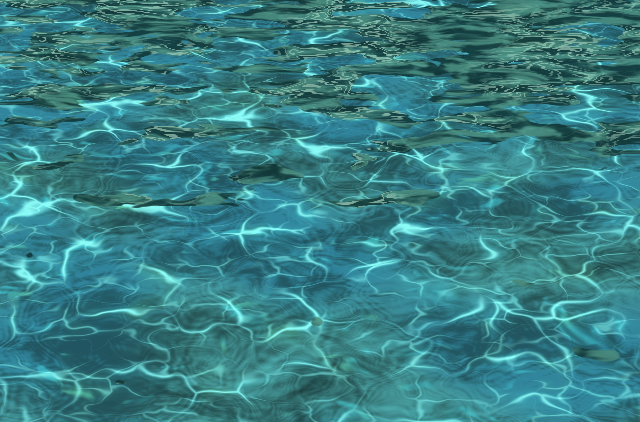
A WebGL 2 fragment shader for this texture:

```glsl
#version 300 es
precision highp float;
// Sunlit pool water seen at a slant: a warped cellular net gives the caustic
// lines and their echoing bands, gradient noise the swirls below the surface,
// and flat stretched noise the dark green reflections that gather far away.
uniform vec2 u_resolution;
out vec4 fragColor;

const vec3 DEEP = vec3(0.13, 0.335, 0.38);
const vec3 BLUE = vec3(0.19, 0.52, 0.61);
const vec3 GREEN = vec3(0.25, 0.52, 0.50);
const vec3 CYAN = vec3(0.27, 0.82, 0.86);
const vec3 MINT = vec3(0.38, 0.83, 0.66);
const vec3 GLINT = vec3(0.56, 1.0, 0.98);
const vec3 SHADE = vec3(0.06, 0.20, 0.20);
const vec3 MOSS = vec3(0.29, 0.54, 0.48);
const vec3 PALE = vec3(0.70, 0.86, 0.76);

vec2 hash2(vec2 p) {
  vec2 k = vec2(dot(p, vec2(127.1, 311.7)), dot(p, vec2(269.5, 183.3)));
  return fract(sin(k) * 43758.5);
}

float cornerSlope(vec2 cell, vec2 offset) {
  float angle = 6.2832 * hash2(cell).x;
  return dot(vec2(cos(angle), sin(angle)), offset);
}

// Gradient noise, roughly -0.7 to 0.7
float noise(vec2 p) {
  vec2 i = floor(p), f = fract(p);
  vec2 u = f * f * f * (f * (f * 6.0 - 15.0) + 10.0);
  vec2 e = vec2(1.0, 0.0);
  float low = mix(cornerSlope(i, f), cornerSlope(i + e, f - e), u.x);
  float high = mix(cornerSlope(i + e.yx, f - e.yx), cornerSlope(i + 1.0, f - 1.0), u.x);
  return mix(low, high, u.y);
}

float fbm(vec2 p) {
  return noise(p) + 0.5 * noise(p * 2.1 + 17.3) + 0.25 * noise(p * 4.3 + 5.9);
}

vec2 noise2(vec2 p) {
  return vec2(noise(p), noise(p + vec2(37.2, 11.7)));
}

// Gap between the two nearest cell centres: zero along cell borders
float borderGap(vec2 p) {
  vec2 i = floor(p), f = fract(p);
  float first = 9.0, second = 9.0;
  for (int y = -1; y <= 1; y++) {
    for (int x = -1; x <= 1; x++) {
      vec2 cell = vec2(x, y);
      float d = length(cell + 0.1 + 0.8 * hash2(i + cell) - f);
      second = min(second, max(first, d));
      first = min(first, d);
    }
  }
  return second - first;
}

// Bright net: x soft halo, y sharp core, z bands echoing the lines
vec3 caustic(vec2 p, float width) {
  vec2 bent = p + 0.6 * noise2(p * 0.9) + 0.3 * noise2(p * 2.1 + 4.0);
  bent += 0.03 * noise2(p * 6.0 + 9.0);
  float gap = borderGap(bent);
  float strength = smoothstep(-0.2, 0.34, noise(p * 1.1 + 21.0));
  float w = width * (0.5 + strength);
  float echo = sin(gap * 30.0 + 5.0 * noise(p * 1.5)) * exp(-gap * 1.5);
  return vec3(strength * exp(-gap / (w * 3.0)), (0.15 + 0.85 * strength) * exp(-gap * gap / (w * w)), echo);
}

// Thin contour lines of a smooth field
float contours(float field, float count) {
  return smoothstep(0.3, 0.9, sin(field * count));
}

// Water body with swirls and caustic light
vec3 water(vec2 q, vec2 p) {
  vec2 drift = q + 0.14 * noise2(q * 3.6) + 0.03 * noise2(q * 12.0);
  vec3 wide = caustic(q * vec2(4.8, 5.4), 0.044);
  vec3 fine = caustic(q * vec2(8.0, 11.0) + 13.0, 0.055);
  float body = fbm(drift * vec2(2.8, 5.0));
  float swirl = sin(30.0 * noise(drift * vec2(3.6, 6.0) + 8.0));
  float ripple = fbm(drift * vec2(20.0, 36.0));
  float tone = 0.52 + 1.1 * body + 0.15 * swirl + 0.22 * wide.z + 0.14 * fine.z + 0.42 * ripple;
  vec3 col = mix(DEEP, BLUE, smoothstep(-0.1, 1.05, tone));
  float greenness = 0.5 + noise(q * 2.3 + 31.0) + 0.4 * (0.45 - p.y);
  col = mix(col, GREEN * (0.68 + 0.45 * tone), 0.75 * smoothstep(0.25, 0.9, greenness));

  float patches = smoothstep(0.3, 0.52, fbm(drift * vec2(7.0, 13.0) + 52.0));
  float halo = 0.5 * wide.x + 0.22 * fine.x + 0.5 * patches * (0.65 + 0.35 * swirl);
  float core = wide.y + 0.5 * fine.y;
  vec3 light = mix(CYAN, MINT, smoothstep(0.0, 0.3, noise(q * 6.0 + 70.0)));
  col = mix(col, light, clamp(halo, 0.0, 0.8));
  return mix(col, GLINT, 0.95 * clamp(core, 0.0, 1.0));
}

// Reflections: rgb colour, alpha cover
vec4 reflection(vec2 q, vec2 p, float across) {
  vec2 s = vec2(p.x * 4.6, q.y * 7.0) + 0.4 * noise2(q * 5.0) + 0.08 * noise2(q * 15.0);
  float field = fbm(s + 3.0) + 0.3 * noise(s * 0.4 + 60.0);
  float level = mix(0.64, -0.2, smoothstep(0.3, 0.97, p.y));
  level -= 0.45 * (across - 0.5) * smoothstep(0.4, 0.75, p.y);
  float cover = smoothstep(0.0, 0.05, field - level);
  float grain = fbm(s * vec2(2.4, 2.6) + 40.0);
  vec3 col = mix(SHADE, MOSS, smoothstep(-0.3, 0.35, grain));
  float lines = contours(field + 0.35 * grain, 26.0);
  float shine = smoothstep(-0.25, 0.35, noise(s * 0.9 + 90.0) + 0.4 * (p.y - 0.7));
  return vec4(mix(col, PALE, 0.7 * lines * shine), cover);
}

void main() {
  vec2 p = gl_FragCoord.xy / u_resolution.y;
  float aspect = u_resolution.x / u_resolution.y;
  // Slanted plane: features flatten toward the top
  vec2 q = vec2((p.x - 0.5 * aspect) * (1.0 + 0.4 * p.y), p.y * (1.5 + p.y * p.y));
  vec3 col = water(q, p);
  vec4 mirror = reflection(q, p, p.x / aspect);
  col = mix(col, mirror.rgb, 0.85 * mirror.a);
  fragColor = vec4(clamp(col, 0.0, 1.0), 1.0);
}
```
